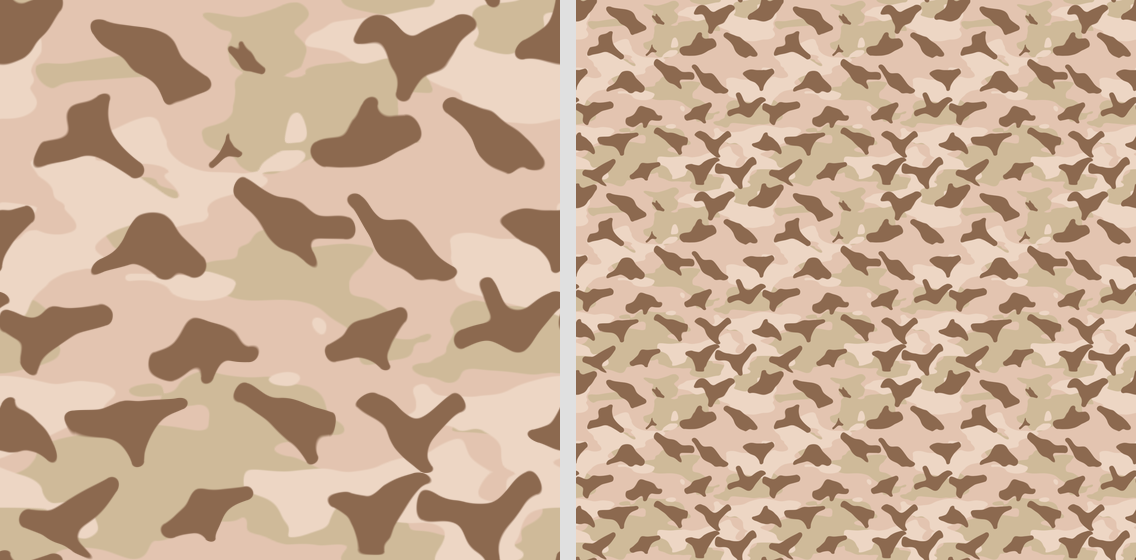
Left, the tile; right, the same tile 3 across and 3 down.
Give the GLSL for this pattern, as a Shadertoy shader.

```glsl
// Seamless desert camouflage: a pink ground with khaki and cream patches cut
// from stretched, warped wrapping noise, topped by separate brown blobs that
// are smooth unions of tapered arms on a jittered, staggered grid.

const vec3 PINK  = vec3(0.89, 0.77, 0.69);
const vec3 KHAKI = vec3(0.81, 0.73, 0.60);
const vec3 CREAM = vec3(0.93, 0.84, 0.77);
const vec3 BROWN = vec3(0.55, 0.41, 0.31);

// Shuffled lattice value: each level occurs once per tile, so shares stay even.
// Lattice sizes must be powers of two.
float latticeValue(ivec2 cell, ivec2 size, int salt) {
    cell &= size - 1;
    int mask = size.x * size.y - 1;
    int n = cell.x + cell.y * size.x;
    for (int i = 0; i < 4; i++) {
        n = (n * (8 * salt + 5) + salt * 7 + i * 5 + 3) & mask;
        n ^= n >> 3;
    }
    return (float(n) + 0.5) / float(mask + 1);
}

// Value noise that wraps over the unit square
float wrapNoise(vec2 p, ivec2 size, int salt) {
    p *= vec2(size);
    ivec2 c = ivec2(floor(p));
    vec2 f = fract(p);
    f = f * f * (3.0 - 2.0 * f);
    float low = mix(latticeValue(c, size, salt),
                    latticeValue(c + ivec2(1, 0), size, salt), f.x);
    float high = mix(latticeValue(c + ivec2(0, 1), size, salt),
                     latticeValue(c + ivec2(1, 1), size, salt), f.x);
    return mix(low, high, f.y);
}

vec2 warp(vec2 p, ivec2 size, vec2 amount, int salt) {
    return p + amount * (vec2(wrapNoise(p, size, salt),
                              wrapNoise(p, size, salt + 1)) - 0.5);
}

// Horizontally drawn-out patches with fingered borders
float patchField(vec2 p, int salt) {
    p = warp(p, ivec2(8, 16), vec2(0.10, 0.03), salt);
    return 0.45 * wrapNoise(p, ivec2(4, 8), salt + 2)
         + 0.40 * wrapNoise(p, ivec2(8, 16), salt + 3)
         + 0.15 * wrapNoise(p, ivec2(16, 32), salt + 4);
}

float patchMask(float field, float threshold) {
    float soft = fwidth(field) + 1e-4;
    return smoothstep(-soft, soft, field - threshold);
}

vec4 hash4(vec2 id, float salt) {
    float seed = dot(id, vec2(127.1, 311.7)) + salt;
    return fract(sin(seed + vec4(0.0, 17.3, 34.6, 51.9)) * 43758.5);
}

float smoothUnion(float a, float b, float k) {
    float h = max(k - abs(a - b), 0.0) / k;
    return min(a, b) - 0.25 * k * h * h;
}

// Arm from the origin to its tip, narrowing from one radius to the other
float taperedArm(vec2 p, vec2 tip, float rootRadius, float tipRadius) {
    float h = clamp(dot(p, tip) / dot(tip, tip), 0.0, 1.0);
    return length(p - tip * h) - mix(rootRadius, tipRadius, h);
}

// Two bent side arms and a short spur
float blob(vec2 p, vec4 rnd) {
    vec2 left = vec2(-0.075, 0.13 * (rnd.x - 0.5));
    vec2 right = vec2(0.075, 0.13 * (rnd.y - 0.5));
    vec2 spur = vec2(0.1 * (rnd.z - 0.5), rnd.w < 0.7 ? -0.058 : 0.058);
    float d = smoothUnion(taperedArm(p, left, 0.031, 0.017),
                          taperedArm(p, right, 0.031, 0.017), 0.02);
    return smoothUnion(d, taperedArm(p, spur, 0.024, 0.011), 0.02);
}

float blobField(vec2 p) {
    const vec2 GRID = vec2(4.0, 6.0);
    p = warp(p, ivec2(16), vec2(0.035), 11);
    float d = 1.0;
    for (int j = -1; j <= 1; j++) {
        float row = floor(p.y * GRID.y) + float(j);
        float stagger = 0.5 * mod(row, 2.0);
        for (int i = -1; i <= 1; i++) {
            float column = floor(p.x * GRID.x - stagger) + float(i);
            vec2 id = mod(vec2(column, row), GRID);
            vec4 place = hash4(id, 3.0);
            vec2 centre = (vec2(column + stagger, row) + 0.5) / GRID
                        + (place.xy - 0.5) * vec2(0.11, 0.055);
            float size = place.z < 0.18 ? 0.4 : mix(0.85, 1.15, place.w);
            d = min(d, blob((p - centre) / size, hash4(id, 8.0)) * size);
        }
    }
    return d;
}

void mainImage(out vec4 fragColor, in vec2 fragCoord) {
    vec2 uv = fragCoord / iResolution.xy;
    vec3 color = PINK;
    color = mix(color, KHAKI, patchMask(patchField(uv, 1), 0.534));
    color = mix(color, CREAM, patchMask(patchField(uv, 6), 0.591));
    color = mix(color, BROWN, 1.0 - smoothstep(-0.002, 0.002, blobField(uv)));
    fragColor = vec4(color, 1.0);
}
```
